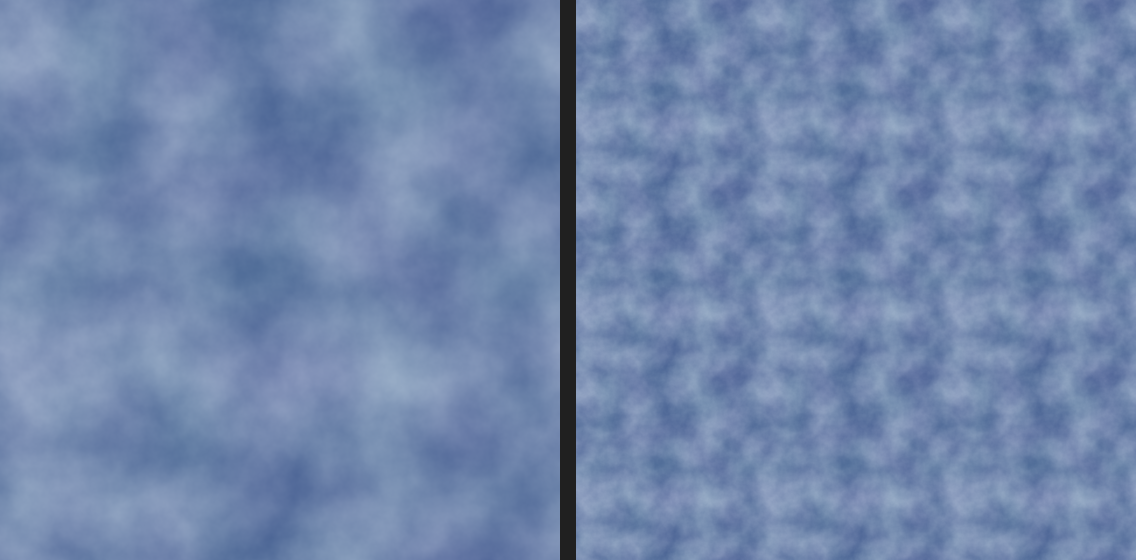
Left, the tile; right, the same tile 3 across and 3 down.
Write a WebGL 2 fragment shader that draws this texture.

```glsl
#version 300 es
precision highp float;

#define BASE_CELLS 5.0
#define OCTAVES 6
#define GAIN 0.5
#define CONTRAST 0.62
#define BALANCE 0.505
#define TINT_CELLS 6.0
#define TINT_AMOUNT 0.022
#define DEEP_BLUE vec3(0.29, 0.39, 0.58)
#define PALE_HAZE vec3(0.60, 0.67, 0.78)

uniform vec2 u_resolution;
out vec4 fragColor;

const float TAU = 6.2831853;

// Integer hash of a lattice cell and a seed, from 0 to 1
float hash(vec2 cell, float seed) {
    uvec3 q = uvec3(cell, seed) * uvec3(1597u, 3571u, 7919u);
    uint h = q.x ^ (q.y * 2663u) ^ (q.z * 9973u);
    h = (h ^ (h >> 16)) * 73244475u;
    h = (h ^ (h >> 15)) * 73244475u;
    h ^= h >> 16;
    return float(h & 65535u) / 65536.0;
}

// Slope contribution of one lattice corner, wrapped to the period
float corner(vec2 cell, vec2 offset, vec2 local, float period, float seed) {
    float angle = TAU * hash(mod(cell + offset, period), seed);
    return dot(vec2(cos(angle), sin(angle)), local - offset);
}

// Gradient noise that repeats after a whole number of cells
float tilingNoise(vec2 p, float period, float seed) {
    vec2 cell = floor(p);
    vec2 f = p - cell;
    vec2 fade = f * f * f * (f * (f * 6.0 - 15.0) + 10.0);
    float low = mix(corner(cell, vec2(0, 0), f, period, seed),
                    corner(cell, vec2(1, 0), f, period, seed), fade.x);
    float high = mix(corner(cell, vec2(0, 1), f, period, seed),
                     corner(cell, vec2(1, 1), f, period, seed), fade.x);
    return mix(low, high, fade.y);
}

// Octaves with shifted lattices, so their grids do not line up
float clouds(vec2 uv) {
    float sum = 0.0;
    float weight = 1.0;
    float cells = BASE_CELLS;
    for (int i = 0; i < OCTAVES; i++) {
        float seed = float(i) + 3.0;
        vec2 shift = seed * vec2(0.37, 0.61);
        sum += weight * tilingNoise(uv * cells + shift, cells, seed);
        weight *= GAIN;
        cells *= 2.0;
    }
    return sum;
}

void main() {
    vec2 uv = gl_FragCoord.xy / u_resolution;

    // Soft haze between the deep and the pale blue
    float haze = clamp(BALANCE + CONTRAST * clouds(uv), 0.0, 1.0);
    vec3 colour = mix(DEEP_BLUE, PALE_HAZE, haze);

    // Faint drift between violet and green
    float tint = tilingNoise(uv * TINT_CELLS + 0.5, TINT_CELLS, 17.0);
    colour += TINT_AMOUNT * tint * vec3(-0.4, 1.0, -0.2);

    fragColor = vec4(colour, 1.0);
}
```
